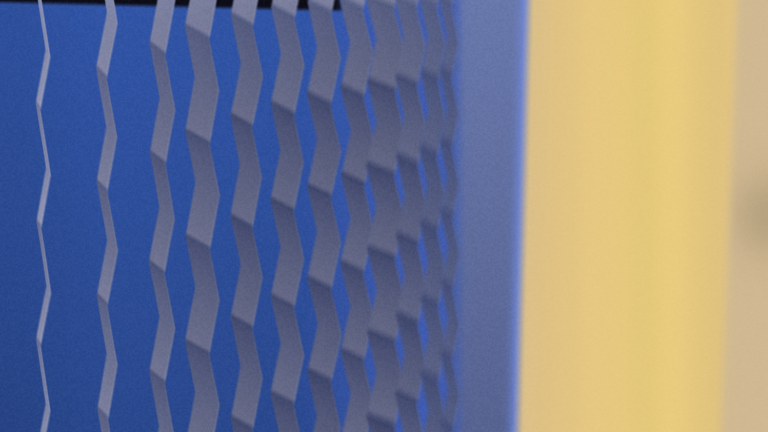
This pattern is drawn by a Shadertoy shader. Its source:

```glsl
// Twelve folded paper ribbons hanging before a blue wall, beside a soft yellow curtain
#define STRIPS 12
#define SPAN 432.0      // layout units per canvas height
#define SWING 5.0       // sideways reach of each fold
#define FOLD 0.57       // share of a period spent on the lit face
#define SKEW 0.18       // slope of the creases, in periods
#define GRAIN 0.032
#define WALL vec3(0.18, 0.31, 0.61)
#define GAP_BLUE vec3(0.25, 0.36, 0.70)
#define PAPER_DARK vec3(0.245, 0.275, 0.42)
#define PAPER_LIGHT vec3(0.395, 0.41, 0.525)
#define YELLOW vec3(0.90, 0.78, 0.52)
#define TAN vec3(0.80, 0.71, 0.56)

float hash(vec2 p) {
    p = fract(p * vec2(0.1031, 0.1137));
    p += dot(p, p.yx + 33.33);
    return fract((p.x + p.y) * p.x * 91.7);
}

float noise(vec2 p) {
    vec2 i = floor(p), f = fract(p);
    f = f * f * (3.0 - 2.0 * f);
    return mix(mix(hash(i), hash(i + vec2(1, 0)), f.x),
               mix(hash(i + vec2(0, 1)), hash(i + vec2(1, 1)), f.x), f.y);
}

// Asymmetric triangle wave: +1 at phase 0, -1 at phase FOLD
float zigzag(float phase) {
    float f = fract(phase);
    return f < FOLD ? 1.0 - 2.0 * f / FOLD : 2.0 * (f - FOLD) / (1.0 - FOLD) - 1.0;
}

// Ribbons crowd together to the right
float stripCentre(float i) {
    float d = i - 1.6;
    return 43.0 + 60.0 * i - 2.1 * i * i + 9.0 * exp(-d * d) - 3.0 * smoothstep(2.0, 3.0, i)
         + 4.0 * smoothstep(8.0, 11.0, i);
}

float stripWidth(float i) {
    float d = (i - 5.8) / 6.5;
    return 24.0 * (1.0 - d * d) + (mod(i, 5.0) == 3.0 ? 5.0 : 0.0) + 3.5 * smoothstep(7.0, 9.0, i);
}

// Blue wall with a dark rail along the top
vec3 wall(vec2 p) {
    vec3 col = WALL * (1.07 - 0.16 * p.y / SPAN);
    col *= 0.94 + 0.06 * smoothstep(0.0, 120.0, p.x);
    col = mix(col, GAP_BLUE, smoothstep(270.0, 440.0, p.x));
    float rail = 1.0 - smoothstep(-3.0, 3.0, p.y - 2.0 - 0.025 * p.x);
    rail *= 1.0 - smoothstep(335.0, 350.0, p.x);
    return mix(col, vec3(0.05, 0.05, 0.09), rail);
}

// Grey-blue panel, yellow curtain and tan edge
vec3 backdrop(vec2 p) {
    float down = p.y / SPAN;
    vec3 col = wall(p);
    vec3 panel = mix(vec3(0.41, 0.47, 0.67), vec3(0.34, 0.39, 0.57), down);
    col = mix(col, panel, smoothstep(448.0, 468.0, p.x));

    float edge = p.x - mix(527.0, 516.0, down);
    float glow = exp(-edge * edge / 60.0);
    col = mix(col, vec3(0.44, 0.54, 0.88), glow * 0.75);

    float folds = 0.012 * sin(p.x * 0.075 + 1.0) + 0.03 * (noise(vec2(p.x * 0.045, 3.0)) - 0.5);
    float bright = (p.x - 655.0) / 60.0;
    vec3 curtain = YELLOW * (0.98 + folds) + vec3(0.03, 0.035, -0.02) * exp(-bright * bright);
    curtain = mix(curtain, TAN * 1.03, 0.7 * exp(-max(edge, 0.0) / 16.0));
    col = mix(col, curtain, smoothstep(-5.0, 8.0, edge));

    float side = p.x - mix(738.0, 722.0, down);
    vec2 s = (p - vec2(768.0, 215.0)) / vec2(36.0, 42.0);
    vec3 tan_ = TAN * (1.02 - 0.12 * exp(-dot(s, s)));
    return mix(col, tan_, smoothstep(-10.0, 8.0, side));
}

// Paint one ribbon over the colour below it
vec3 ribbon(vec3 col, vec2 p, float i, float px) {
    float width = stripWidth(i);
    float swing = SWING - 1.5 * smoothstep(7.0, 11.0, i);
    float period = 118.0 - 4.3 * i;
    float start = 40.0 + 135.0 * exp(-0.33 * i);
    float soft = max(px, 1.3 + 0.022 * i * i);
    float x = p.x - stripCentre(i) - 1.5 * (noise(vec2(p.y * 0.012, i * 7.0)) - 0.5);

    // Phase runs down the ribbon, sheared so that creases slope
    float across = clamp(x / (width + 2.0 * swing), -0.6, 0.6);
    float phase = (p.y - start) / period - SKEW * (across - 0.5);
    float wave = zigzag(phase);
    float d = abs(x - swing * wave) - 0.5 * width;

    // Each fold brightens downward, then drops dark below its crease
    float ramp = fract(phase - FOLD);
    float blend = clamp(4.0 * soft / period, 0.05, 0.25);
    float lit = pow(ramp, 0.7) * (1.0 - smoothstep(1.0 - blend, 1.0, ramp));
    vec3 paper = mix(PAPER_DARK, PAPER_LIGHT, lit);
    paper += 0.16 * exp(-0.6 * i) + 0.10 * exp(-p.y / 55.0);
    paper += 0.02 * (hash(vec2(i, floor(phase - FOLD))) - 0.5);
    paper = mix(paper, vec3(0.29, 0.34, 0.52), 0.5 * smoothstep(8.0, 11.0, i));
    paper += 0.035 * smoothstep(-3.0, 0.0, d) * step(0.0, x - swing * wave);
    return mix(col, paper, 1.0 - smoothstep(-soft, soft, d));
}

void mainImage(out vec4 fragColor, in vec2 fragCoord) {
    float px = SPAN / iResolution.y;
    vec2 p = vec2(fragCoord.x, iResolution.y - fragCoord.y) * px;
    vec3 col = backdrop(p);
    for (int i = 0; i < STRIPS; i++) col = ribbon(col, p, float(i), px);
    // Fine grain, calmer over the bright curtain
    float grain = noise(p * 0.7) - 0.5;
    col += grain * GRAIN * (1.0 - 0.6 * smoothstep(500.0, 540.0, p.x));
    fragColor = vec4(clamp(col, 0.0, 1.0), 1.0);
}
```
